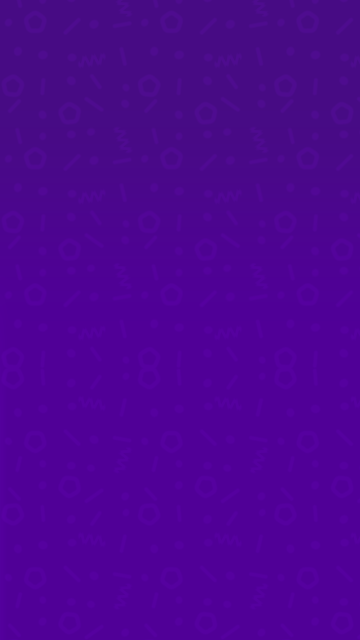
Reproduce this pattern procedurally as a WebGL 2 fragment shader.

```glsl
#version 300 es
precision highp float;
// Violet gradient strewn with faint confetti: rings, dots, dashes and squiggles.

uniform vec2 u_resolution;
out vec4 fragColor;

const vec3 DUSK = vec3(0.278, 0.044, 0.518);
const vec3 VIOLET = vec3(0.312, 0.0, 0.592);
const vec3 CONFETTI_TINT = vec3(0.030, 0.004, 0.046);
const float GRID = 5.0;       // cells along one side of the repeating tile
const float CELL = 0.0757;    // cell size, in canvas widths
const float FOLD = 0.755;     // height where the pattern is mirrored
const float SOFTNESS = 0.0035;

float hash(vec2 p) {
    vec3 q = fract(vec3(p.xyx) * 0.1031);
    q += dot(q, q.yzx + 33.33);
    return fract((q.x + q.y) * q.z);
}

vec2 rotate(vec2 p, float angle) {
    float c = cos(angle), s = sin(angle);
    return vec2(c * p.x - s * p.y, s * p.x + c * p.y);
}

float ringDistance(vec2 p, float radius, float halfWidth) {
    float wobble = 0.0012 * sin(5.0 * atan(p.y, p.x));
    return abs(length(p) - radius + wobble) - halfWidth;
}

float dashDistance(vec2 p, float halfLength, float halfWidth) {
    p.x -= clamp(p.x, -halfLength, halfLength);
    return length(p) - halfWidth;
}

float squiggleDistance(vec2 p, float halfLength, float amplitude, float halfWidth) {
    float x = clamp(p.x, -halfLength, halfLength);
    float frequency = 8.5 / halfLength;
    float slope = amplitude * frequency * cos(x * frequency);
    float rise = (p.y - amplitude * sin(x * frequency)) / sqrt(1.0 + slope * slope);
    return length(vec2(p.x - x, rise)) - halfWidth;
}

// Each row of the tile holds one large motif, one or two dashes, and dots.
float motifDistance(vec2 p, vec2 id, float seed) {
    float kind = mod(id.x + 2.0 * id.y, GRID);
    float chance = hash(id + seed + 7.3);
    vec2 q = rotate(p, 6.2832 * hash(id + seed + 19.1));
    if (kind < 0.5) {
        return mod(id.y, 2.0) < 0.5
            ? ringDistance(q, 0.0245, 0.0062)
            : squiggleDistance(q, 0.034, 0.0085, 0.0048);
    }
    if (kind < 1.5 || (kind > 2.5 && kind < 3.5 && chance < 0.55)) {
        return dashDistance(q, mix(0.016, 0.026, chance), 0.0052);
    }
    return length(q * vec2(1.0, 0.88)) - mix(0.0085, 0.0115, chance);
}

float confetti(vec2 p, float seed) {
    vec2 grid = p / CELL;
    vec2 home = floor(grid);
    float nearest = 1.0;
    for (int y = -1; y <= 1; y++) {
        for (int x = -1; x <= 1; x++) {
            vec2 cell = home + vec2(x, y);
            vec2 id = mod(cell, GRID);
            vec2 jitter = vec2(hash(id + seed), hash(id + seed + 41.7)) - 0.5;
            vec2 center = (cell + 0.5 + 0.42 * jitter) * CELL;
            nearest = min(nearest, motifDistance(p - center, id, seed));
        }
    }
    return 1.0 - smoothstep(-SOFTNESS, SOFTNESS, nearest);
}

void main() {
    vec2 uv = gl_FragCoord.xy / u_resolution;
    vec2 p = gl_FragCoord.xy / u_resolution.x;

    // Background: dusky at the top, saturated below.
    float dusk = smoothstep(0.48, 0.86, uv.y);
    vec3 color = mix(VIOLET, DUSK, dusk);

    // Faint glow along the lower left edge.
    float glow = (1.0 - smoothstep(0.0, 0.025, uv.x)) * (1.0 - smoothstep(0.35, 0.6, uv.y));
    color += 0.5 * glow * CONFETTI_TINT;

    // Confetti, mirrored across the fold.
    vec2 folded = vec2(p.x, abs(p.y - FOLD));
    float strength = mix(0.72, 0.95, dusk);
    color += strength * confetti(folded, 3.0) * CONFETTI_TINT;

    fragColor = vec4(color, 1.0);
}
```
